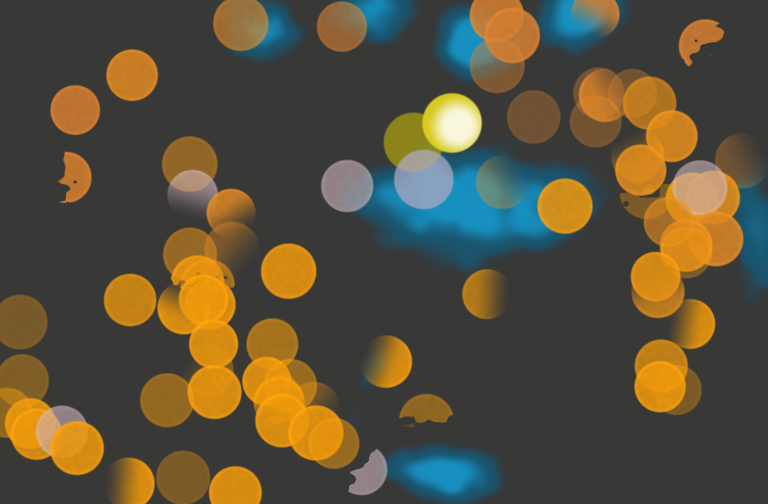
A WebGL 1 fragment shader for this background:

```glsl
precision highp float;
// Amber bokeh discs in chains and scatter over soft blue patches on charcoal.

uniform vec2 u_resolution;

#define RADIUS 0.052
#define SOFTNESS 0.045
#define CHARCOAL vec3(0.22, 0.218, 0.216)
#define AMBER vec3(0.95, 0.61, 0.045)
#define TAN vec3(0.84, 0.50, 0.19)
#define PALE vec3(0.80, 0.70, 0.72)
#define DEEP_BLUE vec3(0.10, 0.33, 0.43)
#define BRIGHT_BLUE vec3(0.09, 0.56, 0.75)

vec3 hash3(float n) {
  vec3 v = fract(n * vec3(0.1031, 0.1130, 0.0973));
  v += dot(v, v.yzx + 33.33);
  return fract((v.xxy + v.yzz) * v.zyx);
}

float hash(vec2 p) {
  vec3 v = fract(p.xyx * 0.1031);
  v += dot(v, v.yzx + 33.33);
  return fract((v.x + v.y) * v.z);
}

float noise(vec2 p) {
  vec2 i = floor(p), f = fract(p);
  f = f * f * (3.0 - 2.0 * f);
  return mix(mix(hash(i), hash(i + vec2(1, 0)), f.x),
             mix(hash(i + vec2(0, 1)), hash(i + vec2(1, 1)), f.x), f.y);
}

float glow(vec2 p, vec2 center, vec2 size) {
  vec2 q = (p - center) / size;
  return exp(-dot(q, q));
}

// Out-of-focus blue patches with uneven outlines
vec3 backdrop(vec2 p) {
  float light = glow(p, vec2(0.93, 0.60), vec2(0.23, 0.12));
  for (int i = 0; i < 4; i++) {
    float k = float(i);
    vec2 center = vec2(0.52 + 0.21 * k, 0.95 + 0.03 * sin(k * 2.3));
    light = max(light, (0.72 + 0.09 * k) * glow(p, center, vec2(0.09, 0.07)));
  }
  light = max(light, 0.85 * glow(p, vec2(0.88, 0.06), vec2(0.11, 0.06)));
  light = max(light, 0.55 * glow(p, vec2(1.50, 0.52), vec2(0.07, 0.18)));
  light = max(light, 0.38 * glow(p, vec2(0.73, 0.24), vec2(0.09, 0.11)));
  float mottle = 0.65 * noise(p * 13.0 + 4.0) + 0.35 * noise(p * 29.0);
  float level = light + 0.55 * (mottle - 0.5) * smoothstep(0.0, 0.4, light);
  vec3 col = mix(CHARCOAL, DEEP_BLUE, smoothstep(0.22, 0.52, level));
  return mix(col, BRIGHT_BLUE, smoothstep(0.5, 0.85, level));
}

float discMask(float d) {
  return 1.0 - smoothstep(1.0 - SOFTNESS, 1.0 + SOFTNESS, d);
}

// One translucent disc, sometimes faded or raggedly cut on one side
void drawDisc(inout vec3 col, vec2 p, vec2 center, float seed) {
  vec3 r = hash3(seed), s = hash3(seed + 71.7);
  vec2 q = (p - center) / (RADIUS * mix(0.93, 1.06, s.x));
  float d = length(q);
  if (d > 1.1) return;
  float mask = discMask(d);
  float angle = 6.2832 * s.y;
  float side = dot(q, vec2(cos(angle), sin(angle)));
  if (r.x < 0.09) {
    float ragged = side + 0.9 * (noise(q * 3.5 + seed) - 0.5);
    mask *= smoothstep(-0.06, 0.06, ragged);
  } else if (r.x < 0.27) {
    mask *= smoothstep(-1.0, 0.6, side);
  }
  float warmth = smoothstep(0.4, 0.95, center.y + 0.5 * (r.y - 0.5));
  vec3 tint = mix(AMBER, TAN, warmth);
  float opacity = mix(0.36, 0.87, smoothstep(0.15, 0.6, r.z));
  if (s.z > 0.93) {
    tint = PALE;
    opacity = 0.62;
  }
  tint *= 0.98 + 0.07 * smoothstep(0.82, 0.95, d) + 0.04 * (noise(q * 6.0 + seed) - 0.5);
  col = mix(col, tint, opacity * mask);
}

// Discs jittered along a quadratic curve
void drawChain(inout vec3 col, vec2 p, vec2 a, vec2 b, vec2 c, float count, float spread, float seed) {
  for (int i = 0; i < 26; i++) {
    float k = float(i);
    if (k >= count) break;
    float t = (k + 0.5) / count;
    vec2 spine = mix(mix(a, b, t), mix(b, c, t), t);
    vec2 jitter = hash3(seed + k * 3.7).xy - 0.5;
    drawDisc(col, p, spine + spread * jitter, seed + k * 5.3);
  }
}

// Lone discs on a jittered grid, thin at the lower right
void drawScatter(inout vec3 col, vec2 p) {
  for (int i = 0; i < 28; i++) {
    float k = float(i);
    vec3 r = hash3(k * 9.1 + 13.0);
    vec2 cell = vec2(mod(k, 7.0), floor(k / 7.0));
    vec2 center = (cell + 0.1 + 0.8 * r.xy) * vec2(0.218, 0.25);
    float skip = center.x > 0.98 && center.y < 0.5 ? 0.75 : 0.15;
    if (r.z > skip) drawDisc(col, p, center, k * 4.9 + 201.0);
  }
}

void main() {
  vec2 p = gl_FragCoord.xy / u_resolution.y;
  vec3 col = backdrop(p);
  drawScatter(col, p);
  drawChain(col, p, vec2(0.42, 0.58), vec2(0.42, 0.42), vec2(0.37, 0.20), 13.0, 0.11, 31.0);
  drawChain(col, p, vec2(0.56, 0.33), vec2(0.49, 0.16), vec2(0.74, 0.09), 9.0, 0.07, 57.0);
  drawChain(col, p, vec2(0.03, 0.30), vec2(0.04, 0.05), vec2(0.50, 0.00), 8.0, 0.07, 83.0);
  drawChain(col, p, vec2(0.98, 0.88), vec2(1.55, 0.68), vec2(1.27, 0.25), 25.0, 0.15, 111.0);

  // Brightest light with its green and lavender neighbours
  vec2 lamp = (p - vec2(0.897, 0.756)) / 0.059;
  col = mix(col, vec3(0.66, 0.61, 0.06), 0.75 * discMask(length(lamp + vec2(1.3, 0.65))));
  col = mix(col, vec3(0.70, 0.66, 0.76), 0.72 * discMask(length(lamp + vec2(0.95, 1.9))));
  vec3 core = mix(vec3(0.86, 0.80, 0.12), vec3(1.0, 0.99, 0.88), smoothstep(1.1, 0.4, length(lamp - vec2(0.2, -0.1))));
  col = mix(col, core, 0.97 * discMask(length(lamp)));
  gl_FragColor = vec4(col, 1.0);
}
```
